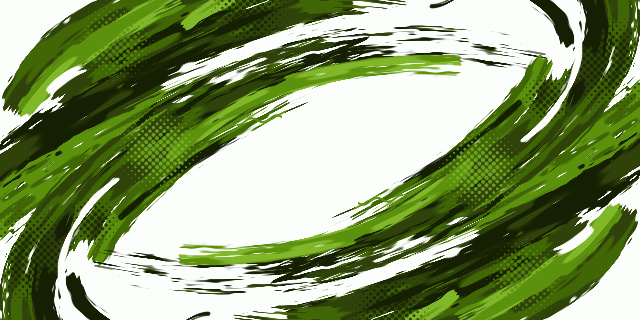
Reproduce this background procedurally as a Shadertoy shader.

```glsl
// Two sweeping arms of green dry-brush paint around a white oval centre.
// Each stroke is a quadratic curve whose bristles are noise stretched along it;
// the second arm is the first one turned by half a revolution.

#define BRISTLE_DENSITY 0.95
#define BRISTLE_STRETCH 0.055
#define EDGE_ROUGHNESS 0.55
#define DOT_SPACING 1.6
#define DOT_STRENGTH 0.75

const vec3 PAPER = vec3(0.99, 0.995, 0.99);
const vec3 BLACK = vec3(0.08, 0.12, 0.01);
const vec3 OLIVE = vec3(0.18, 0.26, 0.04);
const vec3 GREEN = vec3(0.25, 0.40, 0.02);
const vec3 LEAF = vec3(0.36, 0.57, 0.05);
const vec3 LIME = vec3(0.50, 0.72, 0.16);

float hash(vec2 p) {
    vec3 h = fract(vec3(p.xyx) * 0.1031);
    h += dot(h, h.yzx + 33.33);
    return fract((h.x + h.y) * h.z);
}

float noise(vec2 p) {
    vec2 i = floor(p), f = fract(p);
    f = f * f * (3.0 - 2.0 * f);
    vec2 e = vec2(0, 1);
    return mix(mix(hash(i), hash(i + e.yx), f.x),
               mix(hash(i + e.xy), hash(i + e.yy), f.x), f.y);
}

// Height of the canvas is 100 units.
float pixelSize() { return 100.0 / iResolution.y; }

// One brush stroke from a to c, bent towards b; dry = bareness at start and end.
void stroke(inout vec3 col, vec2 p, vec2 a, vec2 b, vec2 c, float halfWidth,
            vec2 dry, vec3 base, vec3 streak) {
    vec2 bend = a - 2.0 * b + c, chord = c - a;
    float t = clamp(dot(p - a, chord) / dot(chord, chord), 0.0, 1.0);
    vec2 offset, tangent;
    for (int i = 0; i < 6; i++) {
        offset = p - (a + t * (2.0 * (b - a) + t * bend));
        tangent = 2.0 * (b - a + t * bend);
        t = clamp(t + dot(offset, tangent) / dot(tangent, tangent), 0.0, 1.0);
    }
    offset = p - (a + t * (2.0 * (b - a) + t * bend));
    float d = length(offset);
    if (d > halfWidth * 1.5 + 1.0) return;

    // Bristle coordinates: along and across the stroke.
    float across = dot(offset, normalize(vec2(-tangent.y, tangent.x)));
    vec2 uv = vec2(t * length(chord) * BRISTLE_STRETCH, across * BRISTLE_DENSITY);
    uv += 40.0 + 7.0 * abs(a.yx);
    float coarse = noise(uv), fine = noise(uv * vec2(5.0, 2.3) + 19.0);
    float bristle = mix(coarse, fine, 0.42);

    float reach = halfWidth * (1.0 + EDGE_ROUGHNESS * (fine + coarse - 1.0));
    float px = pixelSize();
    float cover = 1.0 - smoothstep(-px, px, d - reach);
    float bare = mix(dry.x, dry.y, t * t);
    cover *= smoothstep(bare - 0.07, bare + 0.07, bristle);
    float tint = smoothstep(0.45, 0.62, noise(uv * vec2(1.4, 0.7) + 71.0));
    col = mix(col, mix(base, streak, tint), cover);
}

// Halftone dots that shrink away from a centre, only on painted areas.
void halftone(inout vec3 col, vec2 p, vec2 centre, float radius, vec3 ink) {
    vec2 cell = mat2(0.707, 0.707, -0.707, 0.707) * p / DOT_SPACING;
    float size = 0.42 * (1.0 - smoothstep(0.2, 1.0, length(p - centre) / radius));
    float aa = pixelSize() / DOT_SPACING * 0.6;
    float dotMask = 1.0 - smoothstep(size - aa, size + aa, length(fract(cell) - 0.5));
    float painted = 1.0 - smoothstep(0.2, 0.6, col.b);
    col = mix(col, ink, dotMask * painted * DOT_STRENGTH * step(0.01, size));
}

void paintArm(inout vec3 col, vec2 p) {
    const vec2 wet = vec2(0.05, 0.3), half_ = vec2(0.15, 0.55), worn = vec2(0.3, 0.75);

    // Outer diagonal strokes
    stroke(col, p, vec2(-95, 20), vec2(-84, 39), vec2(-57, 52), 4.5, wet, GREEN, OLIVE);
    stroke(col, p, vec2(-77, 25), vec2(-63, 39), vec2(-28, 53), 7.0, wet, OLIVE, GREEN);
    stroke(col, p, vec2(-66, 24), vec2(-45, 39), vec2(-12, 50), 6.0, wet, GREEN, BLACK);
    stroke(col, p, vec2(-91, 17), vec2(-79, 34), vec2(-46, 50), 3.0, wet, LIME, LEAF);
    stroke(col, p, vec2(-45, 30), vec2(-22, 44), vec2(6, 50), 5.0, wet, OLIVE, BLACK);
    stroke(col, p, vec2(-40, 36), vec2(-12, 52), vec2(24, 47), 3.2, half_, GREEN, OLIVE);
    stroke(col, p, vec2(-41, 43), vec2(-36, 47), vec2(-28, 51), 2.0, wet, LEAF, LIME);

    // Long sweeps and the hook
    stroke(col, p, vec2(-99, -5), vec2(-75, 17), vec2(-12, 43), 7.5, vec2(0, 0.45), BLACK, OLIVE);
    stroke(col, p, vec2(-102, -18), vec2(-87, -3), vec2(-8, 34), 6.5, half_, LEAF, GREEN);
    stroke(col, p, vec2(-91, -55), vec2(-104, -12), vec2(0, 35), 7.5, half_, GREEN, OLIVE);
    stroke(col, p, vec2(-84, -54), vec2(-102, -12), vec2(10, 37), 4.0, half_, BLACK, OLIVE);

    // Inner strokes
    stroke(col, p, vec2(-73, -20), vec2(-66, 0), vec2(-10, 24), 6.5, half_, OLIVE, GREEN);
    stroke(col, p, vec2(-69, -29), vec2(-57, -6), vec2(-14, 18), 3.4, half_, GREEN, LEAF);
    stroke(col, p, vec2(-62, -18), vec2(-48, -4), vec2(-22, 10), 1.2, half_, BLACK, GREEN);

    // Bare gaps, dry bristle lines and dark scraps
    stroke(col, p, vec2(-44, 23), vec2(4, 43), vec2(34, 44), 4.5, vec2(0.5, 0.2), PAPER, PAPER);
    stroke(col, p, vec2(-80, -42), vec2(-85, -24), vec2(-64, -7), 1.3, half_, PAPER, PAPER);
    stroke(col, p, vec2(-84, 22), vec2(-79, 27), vec2(-73, 29), 1.4, half_, PAPER, PAPER);
    stroke(col, p, vec2(-52, 11), vec2(-6, 46), vec2(65, 33), 4.5, vec2(0.5, 0.72), BLACK, OLIVE);
    stroke(col, p, vec2(-77, -38), vec2(-76, -46), vec2(-65, -52), 2.2, wet, BLACK, BLACK);
    stroke(col, p, vec2(35, 48), vec2(38, 48), vec2(43, 51), 0.6, worn, BLACK, BLACK);

    // Bright highlights and a thin wavy line
    stroke(col, p, vec2(-46, 2), vec2(-14, 31), vec2(42, 29), 2.1, half_, LIME, LEAF);
    stroke(col, p, vec2(-10, 25), vec2(12, 32), vec2(43, 32), 1.1, wet, LIME, LEAF);
    float wave = abs(p.y - 12.5 - 0.12 * (p.x + 19.0) - 0.8 * sin(p.x * 0.8));
    float span = step(abs(p.x + 19.0), 7.0);
    col = mix(col, LEAF, span * (1.0 - smoothstep(0.1, 0.1 + 1.5 * pixelSize(), wave)));

    // Halftone patches
    halftone(col, p, vec2(-90, -30), 19.0, BLACK);
    halftone(col, p, vec2(-71, -19), 10.0, BLACK);
    halftone(col, p, vec2(-22, 47), 15.0, BLACK);
    halftone(col, p, vec2(-64, 37), 15.0, LEAF);
    halftone(col, p, vec2(-50, 3), 16.0, LIME);
}

void mainImage(out vec4 fragColor, in vec2 fragCoord) {
    vec2 p = (fragCoord - 0.5 * iResolution.xy) * pixelSize();
    vec3 col = PAPER;
    paintArm(col, p);
    paintArm(col, -p);
    fragColor = vec4(col, 1.0);
}
```
